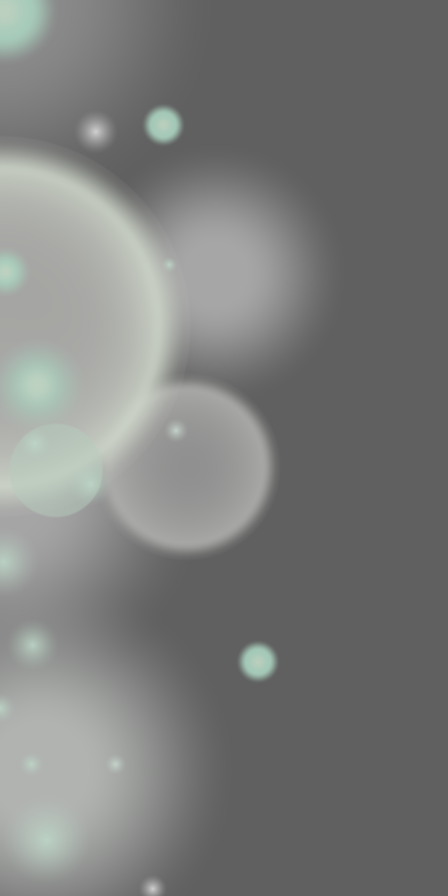
Reproduce this background procedurally as a Shadertoy shader.

```glsl
// Wide haze that fades out at its radius
vec3 addHaze(vec3 col, vec2 p, vec2 center, float radius, vec3 tint, float strength) {
    float d = length(p - center) / radius;
    return mix(col, tint, strength * (1.0 - smoothstep(0.2, 1.0, d)));
}

// Bubble with a bright inner rim and a faint halo cut off at the outer radius
vec3 addBubble(vec3 col, vec2 p, vec2 center, float rim, float outer,
               vec3 core, vec3 rimColor, float sharpness) {
    float d = length(p - center);
    float edge = 1.5 / iResolution.x;
    vec3 tint = mix(core, rimColor, pow(min(d / rim, 1.0), sharpness));
    float fade = 1.0 - smoothstep(rim - 0.015, outer, d);
    float alpha = 0.07 + 0.85 * fade;
    return mix(col, tint, alpha * (1.0 - smoothstep(outer - edge, outer + edge, d)));
}

// Mint orb with a paler heart; core sets where the fade begins
vec3 addOrb(vec3 col, vec2 p, vec2 center, float radius, float core) {
    float d = length(p - center) / radius;
    vec3 tint = mix(vec3(0.75, 0.83, 0.76), vec3(0.66, 0.81, 0.74), smoothstep(0.0, 0.5, d));
    return mix(col, tint, 0.95 * (1.0 - smoothstep(core, 1.0, d)));
}

// Small light with a peaked center
vec3 addSpark(vec3 col, vec2 p, vec2 center, float radius, float whiteness) {
    float glow = max(1.0 - length(p - center) / radius, 0.0);
    vec3 tint = mix(vec3(0.74, 0.84, 0.78), vec3(0.86), whiteness);
    return mix(col, tint, 0.9 * pow(glow, 1.4));
}

void mainImage(out vec4 fragColor, in vec2 fragCoord) {
    vec2 p = fragCoord / iResolution.x;
    vec3 col = vec3(0.376);

    // Soft background hazes
    col = addHaze(col, p, vec2(0.0, 2.0), 0.5, vec3(0.56), 0.9);
    col = addHaze(col, p, vec2(0.0, 0.9), 0.47, vec3(0.66), 0.95);
    col = addHaze(col, p, vec2(0.482, 1.388), 0.3, vec3(0.66), 0.97);
    col = addHaze(col, p, vec2(0.09, 0.281), 0.445, vec3(0.70, 0.71, 0.70), 0.98);

    // Bubbles
    col = addBubble(col, p, vec2(0.417, 0.958), 0.182, 0.208,
                    vec3(0.58), vec3(0.69, 0.69, 0.68), 2.0);
    col = addBubble(col, p, vec2(0.0, 1.271), 0.358, 0.425,
                    vec3(0.67, 0.67, 0.66), vec3(0.81, 0.84, 0.79), 4.0);

    // Translucent disc
    float disc = length(p - vec2(0.125, 0.95));
    float discEdge = 1.5 / iResolution.x;
    col = mix(col, vec3(0.71, 0.80, 0.74),
              0.5 * (1.0 - smoothstep(0.104 - discEdge, 0.104 + discEdge, disc)));

    // Orbs: position, radius, solid core
    vec4 orbs[5] = vec4[5](
        vec4(0.010, 1.975, 0.125, 0.45), vec4(0.365, 1.721, 0.050, 0.5),
        vec4(0.012, 1.393, 0.060, 0.3), vec4(0.083, 1.140, 0.115, 0.1),
        vec4(0.576, 0.523, 0.050, 0.5));
    for (int i = 0; i < 5; i++)
        col = addOrb(col, p, orbs[i].xy, orbs[i].z, orbs[i].w);

    // Sparks: position, radius, whiteness
    vec4 sparks[12] = vec4[12](
        vec4(0.214, 1.706, 0.050, 1.0), vec4(0.378, 1.409, 0.018, 0.0),
        vec4(0.393, 1.039, 0.028, 0.4), vec4(0.073, 0.560, 0.060, 0.0),
        vec4(0.104, 0.125, 0.100, 0.0), vec4(0.070, 0.294, 0.027, 0.0),
        vec4(0.258, 0.294, 0.024, 0.3), vec4(0.341, 0.016, 0.032, 1.0),
        vec4(0.008, 0.745, 0.080, 0.0), vec4(0.000, 0.419, 0.035, 0.0),
        vec4(0.078, 1.010, 0.035, 0.0), vec4(0.203, 0.919, 0.050, 0.0));
    for (int i = 0; i < 12; i++)
        col = addSpark(col, p, sparks[i].xy, sparks[i].z, sparks[i].w);

    fragColor = vec4(col, 1.0);
}
```
